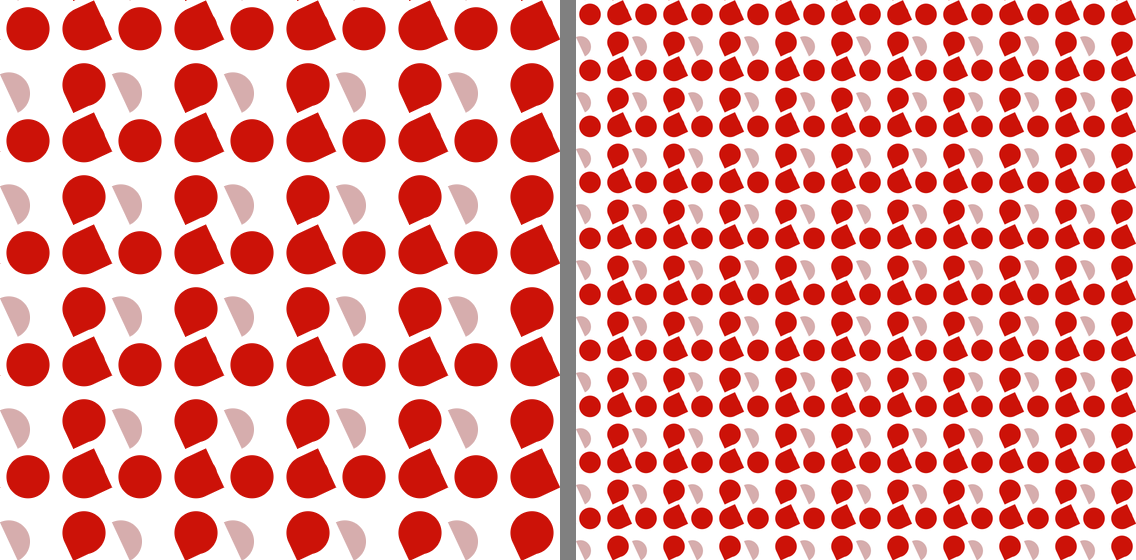
Left, the tile; right, the same tile 2 across and 2 down.
Write a three.js fragment shader that draws this pattern.

```glsl
// Five by five repeats of a flat geometric motif on white: a red disc, two red
// drops with square corners, and a pale half disc, all tilted by one angle.
// Each shape is a signed distance around its own wrapped centre in the cell.

#define REPEATS 5.0
#define RADIUS 0.1925
#define CORNER_REACH 0.188
#define HALF_RADIUS 0.189
#define TILT 0.436
#define DISC_CENTRE vec2(0.250, 0.743)
#define WIDE_DROP_CENTRE vec2(0.750, 0.743)
#define ROUND_DROP_CENTRE vec2(0.750, 0.243)
#define HALF_DISC_CENTRE vec2(0.079, 0.165)
#define PAPER vec3(1.0)
#define RED vec3(0.80, 0.07, 0.03)
#define PINK vec3(0.84, 0.68, 0.68)

varying vec2 vUv;

// Offset from the nearest repeat of a centre, in cell units
vec2 wrapAround(vec2 p, vec2 centre) {
  return fract(p - centre + 0.5) - 0.5;
}

// Coordinates along the tilted axes
vec2 tilt(vec2 p) {
  float c = cos(TILT), s = sin(TILT);
  return vec2(c * p.x + s * p.y, c * p.y - s * p.x);
}

float disc(vec2 p, float radius) {
  return length(p) - radius;
}

// Box given by its lower and upper corners
float box(vec2 p, vec2 lower, vec2 upper) {
  vec2 d = abs(p - 0.5 * (lower + upper)) - 0.5 * (upper - lower);
  return length(max(d, 0.0)) + min(max(d.x, d.y), 0.0);
}

float coverage(float dist, float pixel) {
  return clamp(0.5 - dist / pixel, 0.0, 1.0);
}

void main() {
  vec2 p = vUv * REPEATS;
  float pixel = max(fwidth(p.x), 1e-5);

  // Plain disc
  float red = disc(wrapAround(p, DISC_CENTRE), RADIUS);

  // Drop with two square corners on its right
  vec2 q = tilt(wrapAround(p, WIDE_DROP_CENTRE));
  float wideDrop = min(disc(q, RADIUS),
    box(q, vec2(0.0, -RADIUS), vec2(CORNER_REACH, RADIUS)));

  // Drop with one square corner at its lower left
  q = tilt(wrapAround(p, ROUND_DROP_CENTRE));
  float roundDrop = min(disc(q, RADIUS),
    box(q, vec2(-RADIUS, -CORNER_REACH), vec2(0.0)));

  // Half disc, flat on its left
  q = tilt(wrapAround(p, HALF_DISC_CENTRE));
  float halfDisc = max(disc(q, HALF_RADIUS), -q.x);

  red = min(red, min(wideDrop, roundDrop));
  vec3 colour = mix(PAPER, PINK, coverage(halfDisc, pixel));
  colour = mix(colour, RED, coverage(red, pixel));
  gl_FragColor = vec4(colour, 1.0);
}
```
